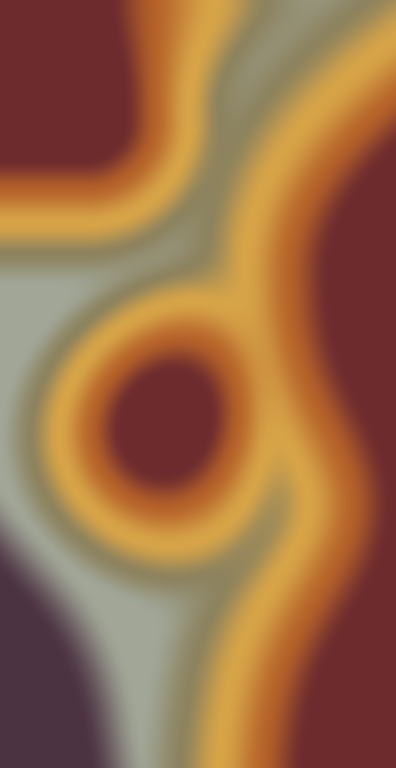
Write a WebGL 2 fragment shader that draws this background.

```glsl
#version 300 es
precision highp float;
// Soft molten blobs: maroon cores glowing through amber into a sage ground.

uniform vec2 u_resolution;
out vec4 fragColor;

const vec3 PLUM = vec3(0.30, 0.20, 0.26);
const vec3 SAGE = vec3(0.63, 0.65, 0.59);
const vec3 OLIVE = vec3(0.55, 0.51, 0.37);
const vec3 AMBER = vec3(0.84, 0.64, 0.28);
const vec3 RUST = vec3(0.71, 0.38, 0.16);
const vec3 MAROON = vec3(0.43, 0.17, 0.18);

// Maximum with a rounded join of width k.
float smoothMax(float a, float b, float k) {
    float h = max(k - abs(a - b), 0.0) / k;
    return max(a, b) + 0.25 * h * h * k;
}

// Rounded corner anchored at the upper left, positive inside.
float cornerField(vec2 p, vec2 size, float radius) {
    vec2 q = vec2(p.x, 1.0 - p.y) - size + radius;
    float d = radius - length(max(q, 0.0)) - min(max(q.x, q.y), 0.0);
    float spread = smoothstep(0.86, 1.0, p.y) * smoothstep(0.05, 0.2, p.x);
    return d * mix(1.3, 0.75, spread);
}

// Egg whose upper end leans to the right.
float eggField(vec2 p, vec2 center, vec2 radii) {
    vec2 q = p - center;
    q.x -= 0.1 * q.y + 0.9 * q.y * q.y;
    return 0.13 * (1.0 - length(q / radii));
}

// Region right of a wavy edge, divided by its slope to approximate distance.
float waveField(vec2 p, float bumpHeight, float bumpY, float bumpWidth) {
    float t = (p.y - bumpY) / bumpWidth;
    float bump = bumpHeight * exp(-t * t);
    float rise = max(p.y - 0.648, 0.0);
    float edge = 0.342 + 0.052 * p.y + bump + 2.53 * rise * rise;
    float slope = 0.052 - 2.0 * bump * t / bumpWidth + 5.06 * rise;
    return (p.x - edge) / sqrt(1.0 + slope * slope);
}

// Two joined half-planes closing off the lower left, negative inside.
float shadowField(vec2 p) {
    float diagonal = dot(p - vec2(0.0, 0.31), vec2(0.76, 0.65));
    float side = dot(p - vec2(0.154, 0.0), vec2(0.986, 0.164));
    return smoothMax(diagonal, side, 0.05);
}

// Heat ramp from the cool ground to the dark cores.
vec3 heatColor(float heat) {
    vec3 color = mix(SAGE, OLIVE, smoothstep(-0.165, -0.105, heat));
    color = mix(color, AMBER, smoothstep(-0.112, -0.058, heat));
    color = mix(color, RUST, smoothstep(-0.058, 0.006, heat));
    return mix(color, MAROON, smoothstep(-0.004, 0.052, heat));
}

void main() {
    vec2 p = gl_FragCoord.xy / u_resolution.y;
    p.x *= 0.515625 * u_resolution.y / u_resolution.x;

    // Merge the three warm shapes.
    float heat = cornerField(p, vec2(0.202, 0.247), 0.09);
    heat = smoothMax(heat, eggField(p, vec2(0.215, 0.449), vec2(0.095, 0.11)), 0.05);
    heat = smoothMax(heat, waveField(p, 0.099, 0.336, 0.159), 0.05);

    // Lay the plum shadow over the ground.
    float shadow = 1.0 - smoothstep(-0.038, 0.038, shadowField(p));
    fragColor = vec4(mix(heatColor(heat), PLUM, shadow), 1.0);
}
```
